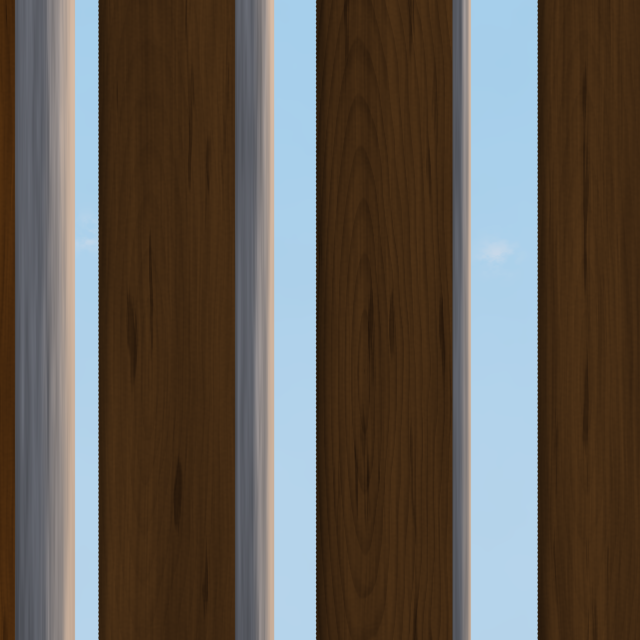
Write a WebGL 1 fragment shader that draws this pattern.

```glsl
precision highp float;
// Upright dark timber boards in front of weathered round posts and pale sky.
// A loop paints each post, then its board; the two spacings differ, so the
// posts slip behind the boards. Stretched value noise makes grain and wear.

#define BOARD_LEFT vec3(0.1536, 0.3369, 0.0031)   // offset, pitch, drift
#define BOARD_RIGHT vec3(0.3672, 0.3418, -0.0020)
#define POST_RIGHT vec3(0.4284, 0.3093, -0.0019)
#define WOOD_DARK vec3(0.135, 0.080, 0.035)
#define WOOD_LIGHT vec3(0.345, 0.225, 0.105)
#define POST_SHADE vec3(0.355, 0.365, 0.395)
#define POST_MID vec3(0.56, 0.53, 0.52)
#define POST_SUN vec3(0.79, 0.69, 0.61)
#define SKY_TOP vec3(0.65, 0.81, 0.92)
#define SKY_LOW vec3(0.71, 0.83, 0.92)
#define TOOTH_COUNT 150.0
#define RING_COUNT 7.0

uniform vec2 u_resolution;

float hash(vec2 p) {
  vec3 q = fract(vec3(p.xyx) * 0.1031);
  q += dot(q, q.yzx + 33.33);
  return fract((q.x + q.y) * q.z);
}

float noise(vec2 p) {
  vec2 cell = floor(p);
  vec2 f = fract(p);
  f = f * f * (3.0 - 2.0 * f);
  return mix(mix(hash(cell), hash(cell + vec2(1.0, 0.0)), f.x),
             mix(hash(cell + vec2(0.0, 1.0)), hash(cell + 1.0), f.x), f.y);
}

float fbm(vec2 p) {
  float sum = 0.0;
  float gain = 0.5;
  for (int k = 0; k < 4; k++) {
    sum += gain * noise(p);
    p = p * 2.03 + 17.1;
    gain *= 0.5;
  }
  return sum / 0.9375;
}

// Edge position of the i-th part, with slight perspective drift.
float edgeAt(vec3 edge, float i) {
  return edge.x + edge.y * i + edge.z * i * i;
}

vec3 skyColor(vec2 uv) {
  vec3 color = mix(SKY_LOW, SKY_TOP, smoothstep(0.1, 1.0, uv.y));
  color += 0.012 * (fbm(uv * 9.0) - 0.5);
  for (int k = 0; k < 2; k++) {
    float n = float(k);
    vec2 d = (uv - vec2(0.137 + 0.64 * n, 0.635 - 0.035 * n)) / vec2(0.03, 0.025);
    float wisp = exp(-dot(d, d)) * smoothstep(0.3, 0.75, fbm(uv * vec2(45.0, 60.0)));
    color = mix(color, vec3(0.82, 0.86, 0.91), 0.75 * wisp);
  }
  return color;
}

// s runs across the visible part of the post, shade to sun.
vec3 postColor(float s, vec2 uv, float seed) {
  float streak = fbm(vec2(uv.x * 150.0 + seed, uv.y * 2.5));
  float fine = noise(vec2(uv.x * 330.0, uv.y * 9.0 + seed));
  float lit = s + 0.14 * (streak - 0.5);
  vec3 color = mix(POST_SHADE, POST_MID, smoothstep(0.4, 0.72, lit));
  color = mix(color, POST_SUN, smoothstep(0.72, 0.94, lit));
  float wear = (streak - 0.5) * 0.36 + (fine - 0.5) * 0.10;
  color *= 1.0 + wear * (1.0 - 0.75 * smoothstep(0.65, 0.95, s));
  color *= mix(0.82, 1.0, smoothstep(0.0, 0.10, s));
  return color * (0.96 + 0.08 * uv.y);
}

// p.x is measured from the left edge of the board, p.y from the bottom.
vec3 boardColor(vec2 p, float id) {
  float seed = id * 13.7 + 40.0;
  float bend = fbm(vec2(p.x * 12.0 + seed, p.y * 2.2)) - 0.5;
  float x = p.x + 0.022 * bend;
  float broad = fbm(vec2(x * 24.0 + seed, p.y * 1.1 + seed));
  float grain = fbm(vec2(x * 110.0 + seed, p.y * 2.0));
  float fiber = noise(vec2(x * 360.0 + seed, p.y * 10.0));
  float pores = noise(vec2(p.x * 220.0 + p.y * 90.0, p.y * 260.0 - p.x * 60.0));

  // Long nested growth rings, strongest on the middle board.
  vec2 arch = (vec2(x, p.y) - vec2(0.075, 0.42)) / vec2(0.075, 0.62);
  float phase = fract(length(arch) * RING_COUNT + 1.6 * bend);
  float ring = smoothstep(0.45, 0.9, phase) * (1.0 - smoothstep(0.9, 1.0, phase));
  float ringGain = id == 1.0 ? 0.16 : 0.06;
  float fineGain = id == 2.0 ? 0.42 : 0.22;

  float tone = 0.59 + 0.42 * (broad - 0.5) + fineGain * (grain - 0.5);
  tone += 0.14 * (fiber - 0.5) + 0.07 * (pores - 0.5) - ringGain * ring;
  float crack = smoothstep(0.69, 0.82, fbm(vec2(x * 65.0 + seed * 3.0, p.y * 4.0)));
  tone -= 0.34 * crack;
  vec3 color = mix(WOOD_DARK, WOOD_LIGHT, clamp(tone, 0.0, 1.1));
  color *= mix(0.72, 1.0, smoothstep(0.004, 0.024, p.x));
  return id < 0.0 ? color * vec3(1.15, 1.04, 0.75) : color;
}

void main() {
  vec2 uv = gl_FragCoord.xy / u_resolution;
  float aa = 0.8 / u_resolution.x;
  vec3 color = skyColor(uv);
  // Fine saw teeth along the left side of every board.
  float tooth = 0.0016 * abs(fract(uv.y * TOOTH_COUNT) - 0.5);

  for (int k = -1; k <= 2; k++) {
    float id = float(k);
    float left = edgeAt(BOARD_LEFT, id);
    float right = edgeAt(BOARD_RIGHT, id);
    float postEnd = edgeAt(POST_RIGHT, id);
    float s = clamp((uv.x - right) / max(postEnd - right, 0.001), 0.0, 1.0);
    float post = step(right - aa, uv.x) * (1.0 - smoothstep(postEnd - aa, postEnd + aa, uv.x));
    color = mix(color, postColor(s, uv, id * 9.3 + 30.0), post);
    float board = smoothstep(left + tooth - aa, left + tooth + aa, uv.x)
                * (1.0 - smoothstep(right - aa, right + aa, uv.x));
    color = mix(color, boardColor(vec2(uv.x - left, uv.y), id), board);
  }
  gl_FragColor = vec4(color, 1.0);
}
```
